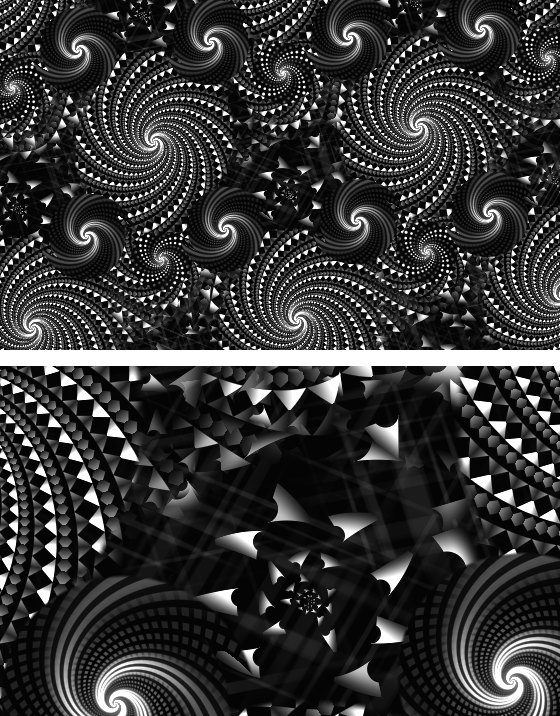
Top, the full canvas; bottom, a detail of the centre.
Reproduce this pattern procedurally as a Shadertoy shader.

```glsl
// Monochrome field of linked spirals: serrated discs, fine swirls, beaded whorls and shard clusters.
#define BIG_CHARGE vec2(-22.0, 14.0)
#define SWIRL_CHARGE vec2(5.0, -3.0)
#define BEAD_CHARGE vec2(12.0, -8.0)
#define BIG_RADIUS 0.24
#define SWIRL_RADIUS 0.118
#define BEAD_RADIUS 0.13
#define CLUSTER_RADIUS 0.17
#define STEP_A vec2(0.756, 0.044)
#define STEP_B vec2(0.406, -0.5)
#define ORIGIN vec2(0.433, 0.594)
#define JITTER 0.03
#define TAU 6.28318

float hash(vec2 p) {
    vec3 q = fract(p.xyx * 0.1031);
    q += dot(q, q.yzx + 33.33);
    return fract((q.x + q.y) * q.z);
}

float noise(vec2 p) {
    vec2 i = floor(p), f = fract(p);
    f = f * f * (3.0 - 2.0 * f);
    return mix(mix(hash(i), hash(i + vec2(1, 0)), f.x),
               mix(hash(i + vec2(0, 1)), hash(i + vec2(1, 1)), f.x), f.y);
}

vec2 rotate(vec2 p, float a) {
    return vec2(cos(a) * p.x - sin(a) * p.y, sin(a) * p.x + cos(a) * p.y);
}

vec2 complexMul(vec2 a, vec2 b) {
    return vec2(a.x * b.x - a.y * b.y, a.x * b.y + a.y * b.x);
}

// Soft coverage of a shape with inside distance d and edge width w
float cover(float d, float w) { return clamp(0.5 + d / w, 0.0, 1.0); }

// Spiral coordinates around one centre: a complex logarithm times the charge
vec2 spiral(vec2 d, vec2 charge) {
    return complexMul(charge, vec2(atan(d.y, d.x), -log(max(length(d), 0.0005)))) / TAU;
}

// Adds one centre to the shared field and keeps the nearest offset
void addVortex(vec2 d, vec2 charge, inout vec2 nearest, inout vec2 w, inout vec2 slope) {
    w += spiral(d, charge);
    slope += complexMul(charge, vec2(d.x, -d.y)) / (max(dot(d, d), 1e-6) * TAU);
    if (length(d) < length(nearest)) nearest = d;
}

// Disc whose rim steps outward along its arms
float rim(float t, float turn) {
    float edge = 0.88 + 0.25 * fract(turn);
    return 1.0 - smoothstep(edge - 0.02, edge + 0.02, t);
}

// Row of shiny bow ties beside a grey serrated ribbon
float chain(vec2 w, float f) {
    vec2 c = vec2(fract(w.x * 2.0) - 0.5, fract(w.y) - 0.35);
    float bow = cover(abs(c.y) * 1.7 + 0.03 - abs(c.x), 3.0 * f) * cover(0.27 - abs(c.y), 1.2 * f);
    float shine = c.y > 0.0 ? mix(0.45, 1.2, smoothstep(-0.4, 0.2, c.x)) : 0.12 + 0.9 * abs(c.x);
    float tooth = fract(w.x * 4.0);
    float ribbon = cover(0.15 - abs(c.y - 0.46) - 0.2 * abs(tooth - 0.5), 1.2 * f);
    return bow * shine + ribbon * (0.08 + 0.4 * tooth);
}

// Wide bright arms engraved with fine lines, notched and darker outside
float swirl(vec2 w, float f, float t) {
    float arm = 0.5 + 0.5 * cos(0.5 * TAU * w.y);
    float line = cover(0.27 - abs(fract(4.0 * w.y) - 0.5), 5.0 * f);
    float notch = cover(0.3 - abs(fract(5.0 * w.x + w.y) - 0.5), 6.0 * f);
    float tone = arm * arm * (0.2 + 0.8 * line) + 0.45 * line * notch * (1.0 - arm);
    tone *= mix(1.2, 0.32, smoothstep(0.1, 0.75, t));
    return mix(tone, 0.15 + 0.9 * smoothstep(0.2, 0.8, arm), exp(-t * t * 25.0)) + 0.7 * exp(-t * 14.0);
}

// Tapered, notched blade with a metallic gradient
float shard(vec2 p, float w) {
    float d = min(0.34 - abs(p.y), 0.16 + 0.35 * p.y - abs(p.x));
    d = min(d, length(p - vec2(0.1, 0.42)) - 0.2);
    return cover(d, w) * (0.1 + smoothstep(-0.25, 0.25, p.x + 0.5 * p.y));
}

float scatterShards(vec2 z, float scale, float px) {
    vec2 id = floor(z * scale);
    float h = hash(id + scale), g = hash(id + 31.7);
    vec2 p = fract(z * scale) - 0.5 + 0.1 * (vec2(h, g) - 0.5);
    return step(0.4, g) * (0.1 + 0.9 * h * h) * shard(rotate(p, TAU * h), scale * px);
}

// Self-similar rings of shards shrinking towards the centre
float shardCluster(vec2 d, float px) {
    float r = max(length(d), 0.003);
    vec2 q = vec2(atan(d.y, d.x), log(r)) * 9.0 / TAU;
    vec2 id = vec2(mod(floor(q.x), 9.0), floor(q.y));
    float h = hash(id + 57.0);
    return step(0.2, h) * (0.5 + 0.6 * h) * shard(rotate(fract(q) - 0.5, 4.0 * h), 9.0 / TAU * px / r);
}

// Thin crossing scratches
float streaks(vec2 z) {
    float sum = 0.0;
    for (int k = 0; k < 4; k++) {
        vec2 p = rotate(z, 0.4 + 0.85 * float(k)) + float(k) * 7.0;
        sum += smoothstep(0.6, 0.85, noise(p * vec2(5.0, 150.0))) * noise(p * 9.0);
    }
    return sum;
}

void mainImage(out vec4 fragColor, in vec2 fragCoord) {
    float px = 1.0 / iResolution.y;
    vec2 z = fragCoord * px, w = vec2(0), slope = vec2(0);
    vec2 big = vec2(9), fine = vec2(9), bead = vec2(9), cluster = vec2(9);

    // Skewed lattice of vortices whose charges cancel, so arms flow from one to the next
    for (int j = -1; j <= 1; j++)
    for (int i = -1; i <= 2; i++) {
        vec2 id = vec2(i, j);
        vec2 d = z - ORIGIN - id.x * STEP_A - id.y * STEP_B;
        d -= JITTER * (vec2(hash(id + 11.0), hash(id + 23.0)) - 0.5);
        vec2 c = d - (STEP_A + STEP_B) / 3.0;
        if (length(c) < length(cluster)) cluster = c;
        addVortex(d, BIG_CHARGE, big, w, slope);
        addVortex(d - STEP_B * 0.5, SWIRL_CHARGE, fine, w, slope);
        addVortex(d - (STEP_A + STEP_B) * 0.5, SWIRL_CHARGE, fine, w, slope);
        addVortex(d - (2.0 * STEP_A - STEP_B) / 3.0, BEAD_CHARGE, bead, w, slope);
    }
    float density = length(slope), scratch = streaks(z);
    float clusterT = length(cluster) / CLUSTER_RADIUS;

    // Dark ground with scratches, loose shards and linking chains
    float tone = 0.14 * scratch;
    float loose = max(scatterShards(z, 16.0, px), scatterShards(z + 3.3, 29.0, px));
    float links = chain(w, max(density * px, 0.001)) * smoothstep(8.0, 11.0, density);
    links *= smoothstep(0.25, 0.5, noise(z * 9.0));
    tone = max(tone, max(loose, 0.8 * links) * smoothstep(0.75, 1.0, clusterT));
    tone = max(tone, shardCluster(cluster, px) * (1.0 - smoothstep(0.85, 1.0, clusterT)));

    // Beaded whorls with a chained rim
    float r = length(bead) + 0.0005, t = r / BEAD_RADIUS;
    float f = length(BEAD_CHARGE) * px / (TAU * r);
    w = spiral(bead, BEAD_CHARGE);
    float dots = cover(0.12 - length((fract(w * 2.0) - 0.5) * 0.5), 1.2 * f);
    dots *= 0.65 + 0.5 * cos(0.5 * TAU * w.y);
    dots = mix(dots, chain(w, f), smoothstep(0.66, 0.7, t)) + 0.05 * scratch + 0.7 * exp(-t * 10.0);
    tone = mix(tone, dots, rim(t, w.y / 4.0));

    // Serrated discs with a bright swirling core
    r = length(big) + 0.0005;
    t = r / BIG_RADIUS;
    f = length(BIG_CHARGE) * px / (TAU * r);
    w = spiral(big, BIG_CHARGE);
    float core = smoothstep(-0.4, 0.7, cos(TAU * w.y * 2.0 / 7.0));
    float disc = chain(w, f) * mix(1.4, 1.0, t) + 0.03 * scratch;
    disc = mix(disc, 0.12 + 0.95 * core, exp(-t * t * 45.0)) + 0.7 * exp(-t * 20.0);
    tone = mix(tone, disc, rim(t, w.y / 7.0));

    // Fine swirls
    r = length(fine) + 0.0005;
    t = r / SWIRL_RADIUS;
    f = 2.0 * length(SWIRL_CHARGE) * px / (TAU * r);
    w = spiral(fine, 2.0 * SWIRL_CHARGE);
    tone = mix(tone, swirl(w, f, t), rim(t, w.y / 3.0));

    tone = 1.1 * pow(max(tone, 0.0), 1.15);
    fragColor = vec4(vec3(clamp(0.015 + tone, 0.0, 1.0)), 1.0);
}
```
